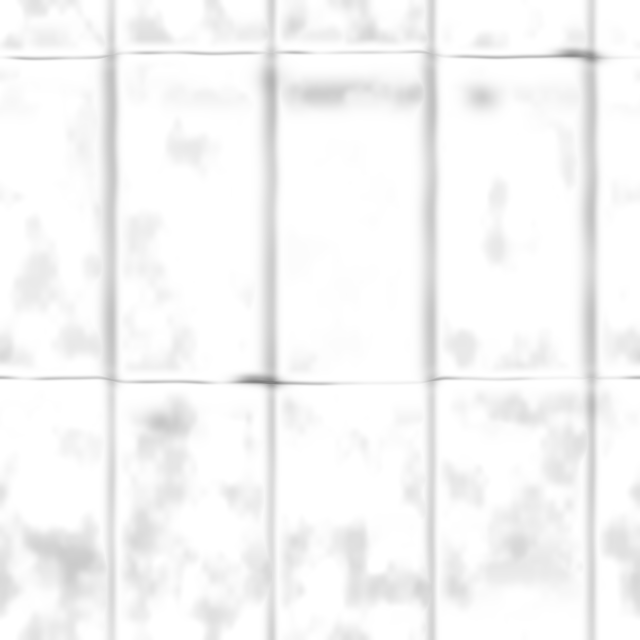
This texture map is drawn by a three.js fragment shader. Its source:

```glsl
// Worn white wall tiles, four across and two down, as a pale wear map.
// Soft one-sided upright joints and thin uneven level joints are laid over
// periodic cloud stains; a four-step tile kind varies shifts and smudges.

varying vec2 vUv;

const vec2 TILES = vec2(4.0, 2.0);
const vec2 TILE_SIZE = vec2(0.25, 0.5);
const vec2 JOINT_ORIGIN = vec2(0.1755, 0.0905);  // from the upper left

float hash(vec2 p) {
  vec3 q = fract(vec3(p.xyx) * 0.1031);
  q += dot(q, q.yzx + 33.33);
  return fract((q.x + q.y) * q.z);
}

// Value noise that wraps after the given number of cells.
float noise(vec2 p, vec2 period) {
  vec2 i = floor(p);
  vec2 f = fract(p);
  f = f * f * (3.0 - 2.0 * f);
  vec2 a = mod(i, period);
  vec2 b = mod(i + 1.0, period);
  return mix(mix(hash(a), hash(vec2(b.x, a.y)), f.x),
             mix(hash(vec2(a.x, b.y)), hash(b), f.x), f.y);
}

float clouds(vec2 uv, vec2 cells) {
  float sum = 0.0;
  float weight = 0.53;
  for (int i = 0; i < 3; i++) {
    sum += weight * noise(uv * cells, cells);
    cells *= 2.0;
    weight *= 0.5;
  }
  return sum;
}

float bell(float d, float width) {
  return exp(-d * d / (width * width));
}

float blob(vec2 d, vec2 size) {
  d /= size;
  return exp(-dot(d, d));
}

// Kinds step by two on each row, so they repeat along the diagonal.
float tileKind(float column, float row) {
  return mod(column + 2.0 * row, 4.0);
}

float isKind(float kind, float wanted) {
  return 1.0 - step(0.5, abs(kind - wanted));
}

float kindShift(float column, float row) {
  return -0.005 * sin(1.5708 * tileKind(column, row) + 0.6);
}

// Depth of the joint above a tile, eased from one column to the next.
float jointDepth(float u, float row) {
  float seam = floor(u + 0.5);
  float ease = smoothstep(-0.1, 0.1, u - seam);
  float shift = mix(kindShift(seam - 1.0, row), kindShift(seam, row), ease);
  float rowShift = mix(-0.004, 0.0045, mod(row, 2.0));
  return JOINT_ORIGIN.y + row * TILE_SIZE.y + shift + rowShift;
}

float uprightJoint(float side, float along, float lowerRow) {
  float leftWidth = mix(0.016, 0.010, lowerRow);
  float rightWidth = mix(0.009, 0.007, lowerRow);
  float strength = mix(0.21, 0.16, lowerRow) * (0.7 + 0.45 * along);
  return strength * bell(side, side < 0.0 ? leftWidth : rightWidth);
}

float levelJoint(float depth, float wear) {
  return bell(depth, depth < 0.0 ? 0.0034 : 0.0024) * mix(0.03, 0.27, wear);
}

// Stains gather below the upper joint, above the lower one and mid-tile.
float stains(vec2 uv, float below, float above, float kind, float lowerRow) {
  float broad = smoothstep(0.48, 0.80, clouds(uv, vec2(18.0, 13.0)));
  float fine = smoothstep(0.36, 0.68, clouds(uv + 0.37, vec2(18.0, 16.0)));
  float clean = (1.0 - lowerRow) * isKind(kind, 1.0);
  float amount = mix(0.085, 0.12, lowerRow) * (1.0 - 0.85 * clean);
  float topBand = bell(below - 0.064, 0.022) * mix(0.05, 0.13, clean);
  float lowBand = bell(above - 0.030, 0.020) * 0.07;
  float midBand = bell(below - 0.29, 0.045) * 0.09 * lowerRow;
  float bands = fine * (topBand + lowBand + midBand);
  return broad * amount + bands + 0.5 * topBand * clean;
}

void main() {
  vec2 pos = vec2(vUv.x, 1.0 - vUv.y);

  // Nearest upright joint, with a slight wander along its length.
  float wanderX = 0.003 * (noise(vec2(2.5, pos.y * 18.0), vec2(8.0, 18.0)) - 0.5);
  float u = (pos.x + wanderX - JOINT_ORIGIN.x) / TILE_SIZE.x;
  float column = floor(u);
  float seam = floor(u + 0.5);
  float side = (u - seam) * TILE_SIZE.x;

  // Nearest level joint, then the row of the tile it bounds.
  float wanderY = 0.004 * (noise(vec2(pos.x * 18.0, 3.5), vec2(18.0, 8.0)) - 0.5);
  float y = pos.y + wanderY;
  float jointRow = floor((y - JOINT_ORIGIN.y) / TILE_SIZE.y + 0.5);
  float depth = y - jointDepth(u, jointRow);
  float row = depth < 0.0 ? jointRow - 1.0 : jointRow;
  float lowerRow = mod(row, 2.0);
  float below = y - jointDepth(u, row);
  float above = jointDepth(u, row + 1.0) - y;

  // Clean rims keep stains off the joints.
  float rim = smoothstep(0.008, 0.038, below) * smoothstep(0.006, 0.024, above);
  rim *= side > 0.0 ? smoothstep(0.004, 0.034, side) : 1.0;
  float shade = rim * stains(vUv, below, above, tileKind(column, row), lowerRow);

  // Joints and the dirt caught where they cross.
  float along = noise(vec2(mod(seam, TILES.x), pos.y * 12.0), vec2(4.0, 12.0));
  float wear = noise(vec2(pos.x * 26.0, mod(jointRow, TILES.y)), vec2(26.0, 2.0));
  float upright = uprightJoint(side, along, lowerRow);
  shade = max(shade, upright * mix(0.5, 1.0, smoothstep(0.0, 0.03, abs(depth))));
  shade = max(shade, levelJoint(depth, wear));
  shade += 0.13 * blob(vec2(side, depth), vec2(0.012, 0.011));

  // Some kinds carry a corner smear, a round spot or a stained joint.
  float smeared = isKind(tileKind(seam - 1.0, jointRow), 2.0);
  shade += smeared * 0.32 * blob(vec2(side + 0.030, depth + 0.005), vec2(0.026, 0.008));
  shade += smeared * 0.15 * blob(vec2(side, depth), vec2(0.024, 0.009));
  float spotted = isKind(tileKind(column, jointRow), 2.0);
  vec2 spot = vec2((u - column) * TILE_SIZE.x - 0.076, depth - 0.064);
  shade += spotted * 0.17 * blob(spot, vec2(0.024, 0.020));
  float stained = isKind(tileKind(seam, jointRow), 1.0);
  shade += stained * 0.09 * blob(vec2(side, depth - 0.042), vec2(0.026, 0.022));

  gl_FragColor = vec4(vec3(1.0 - min(shade, 0.5)), 1.0);
}
```
